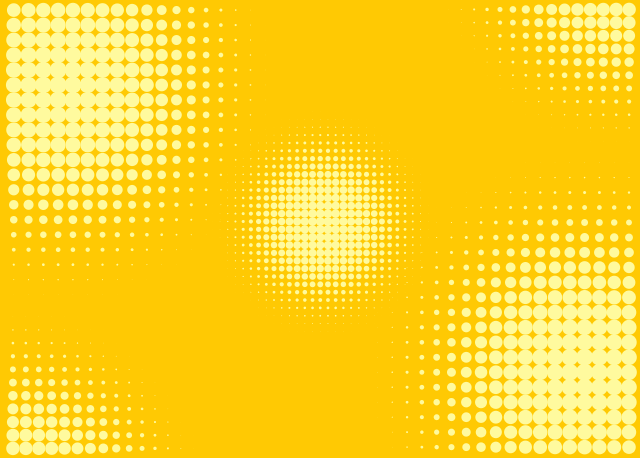
A Shadertoy shader for this background:

```glsl
// Dot radius in grid cells, shrinking with distance from the glow centre
float dotRadius(float cells) {
    float core = 0.1 * max(0.0, 1.0 - cells / 5.6);
    return core + 0.48 * (1.0 - smoothstep(4.5, 14.9, cells));
}

// Coverage of one halftone glow: a dot grid through anchor, swelling at centre
float halftone(vec2 p, vec2 centre, vec2 anchor, vec2 pitch) {
    float pixel = 1.0 / iResolution.y;
    vec2 cell = floor((p - anchor) / pitch);
    float cover = 0.0;

    // Large dots overlap, so test the four surrounding grid points
    for (int i = 0; i < 4; i++) {
        vec2 dotPos = anchor + (cell + vec2(i % 2, i / 2)) * pitch;

        // Keep only whole dots inside the margin
        vec2 inside = step(vec2(0.015, 0.011), dotPos) * step(dotPos, vec2(1.392, 0.988));

        float radius = pitch.y * dotRadius(length((dotPos - centre) / pitch));
        float edge = clamp(0.5 - (length(p - dotPos) - radius) / pixel, 0.0, 1.0);
        float tinyFade = min(1.0, 2.0 * radius / pixel);
        cover = max(cover, edge * tinyFade * inside.x * inside.y);
    }
    return cover;
}

void mainImage(out vec4 fragColor, in vec2 fragCoord) {
    // Height is one unit
    vec2 p = fragCoord / iResolution.xy * vec2(1.4015, 1.0);

    vec2 coarse = vec2(0.0324, 0.0327);
    vec2 medium = vec2(0.02828, 0.02874);
    vec2 fine = vec2(0.01688, 0.01715);

    // Large glows: upper left and lower right
    float cover = halftone(p, vec2(0.135, 0.814), vec2(0.0301, 0.978), coarse);
    cover = max(cover, halftone(p, vec2(1.2755, 0.1916), vec2(1.3774, 0.0237), coarse));

    // Corner glows centred beyond the canvas
    cover = max(cover, halftone(p, vec2(1.3686, 1.0931), vec2(1.3777, 0.9794), medium));
    cover = max(cover, halftone(p, vec2(0.0365, -0.0912), vec2(0.0283, 0.021), medium));

    // Small central glow
    cover = max(cover, halftone(p, vec2(0.708, 0.511), vec2(0.7013, 0.5164), fine));

    vec3 amber = vec3(1.0, 0.79, 0.01);
    vec3 cream = vec3(1.0, 0.98, 0.62);
    fragColor = vec4(mix(amber, cream, cover), 1.0);
}
```
